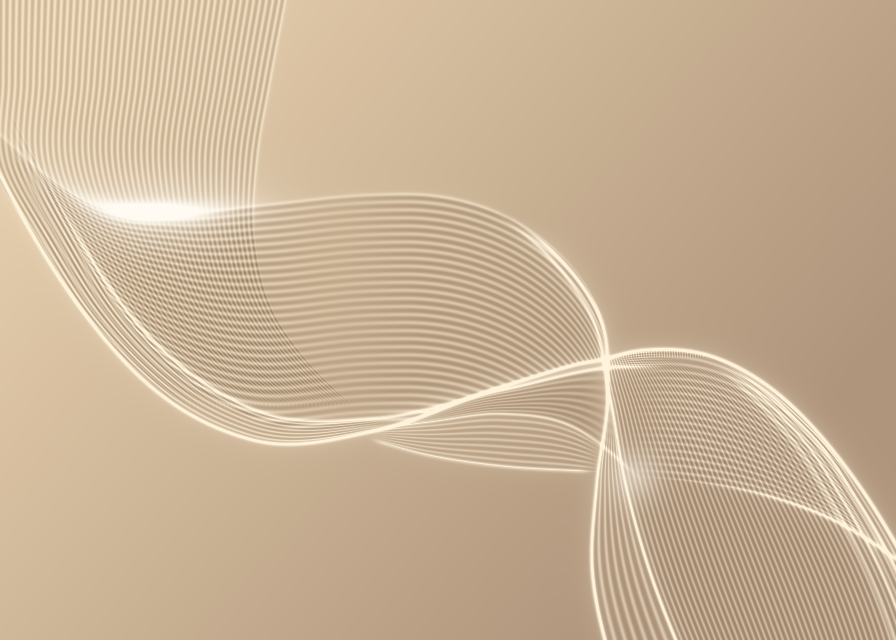
A WebGL 1 fragment shader for this background:

```glsl
precision highp float;
// Beige satin background with translucent ribbons of fine cream strands twisting from top left to bottom right.
uniform vec2 u_resolution;

#define PAPER_LIGHT vec3(0.905, 0.815, 0.685)
#define PAPER_DARK vec3(0.685, 0.585, 0.485)
#define BROWN vec3(0.53, 0.43, 0.33)
#define CREAM vec3(1.0, 0.955, 0.86)
#define CANVAS vec2(100.0, 71.5)
#define STROKE_WIDTH 0.22
#define HALO_WIDTH 0.9
#define HALO_GAIN 0.22

// Catmull-Rom weights for four knots at once
vec4 kernel(vec4 d) {
  d = abs(d);
  vec4 near = (1.5 * d - 2.5) * d * d + 1.0;
  vec4 far = ((2.5 - 0.5 * d) * d - 4.0) * d + 2.0;
  return mix(near, far, step(1.0, d)) * step(d, vec4(2.0));
}

float spline(float k, vec4 a, vec4 b) {
  k = clamp(k, 1.0, 6.0);
  vec4 d = k - vec4(0.0, 1.0, 2.0, 3.0);
  return dot(kernel(d), a) + dot(kernel(d - 4.0), b);
}

// Height and slope of a curve through eight evenly spaced knots
vec2 curve(float x, float start, float spacing, vec4 a, vec4 b) {
  float k = (x - start) / spacing;
  float v = spline(k, a, b);
  return vec2(v, (spline(k + 0.02, a, b) - v) / (0.02 * spacing));
}

float band(float x, float lo, float hi, float soft) {
  return smoothstep(lo - soft, lo + soft, x) * (1.0 - smoothstep(hi - soft, hi + soft, x));
}

// Strands spread between two curves: x is light, y is the shade between them
vec2 strands(float v, vec2 a, vec2 b, float count, float px) {
  float span = b.x - a.x;
  span = abs(span) < 0.01 ? 0.01 : span;
  float t = (v - a.x) / span;
  float slope = mix(a.y, b.y, clamp(t, 0.0, 1.0));
  float gap = abs(span) / count * inversesqrt(1.0 + slope * slope);
  float detail = smoothstep(1.2 * px, 3.0 * px, gap);
  float wave = 0.5 + 0.5 * cos(6.28318 * t * count) * detail;
  return band(t, 0.0, 1.0, 0.01) * vec2(wave * wave, 1.0 - wave);
}

// Bright line with a soft halo
float stroke(float v, vec2 c, float px) {
  float d = abs(v - c.x) * inversesqrt(1.0 + c.y * c.y);
  float w = max(STROKE_WIDTH, 0.8 * px);
  return exp(-d * d / (w * w)) + HALO_GAIN * exp(-d / HALO_WIDTH);
}

// Crest of the main ribbon: a long wave that ends in an elliptic turn
float crestHeight(float x) {
  float wave = spline((x + 10.0) / 10.0, vec4(4.0, 15.0, 22.6, 23.7), vec4(22.8, 21.8, 21.6, 21.6));
  float r = clamp((x - 45.0) / 23.0, 0.0, 0.995);
  return wave + 19.0 * (1.0 - sqrt(1.0 - r * r));
}

void main() {
  vec2 uv = gl_FragCoord.xy / u_resolution;
  vec2 p = vec2(uv.x, 1.0 - uv.y) * CANVAS;
  float px = CANVAS.x / u_resolution.x;
  float x = p.x, y = p.y;

  // Curves of height over x
  vec2 crest = vec2(crestHeight(x), (crestHeight(x + 0.1) - crestHeight(x - 0.1)) / 0.2);
  vec2 keel = curve(x, -14.0, 14.0, vec4(-15.0, 19.5, 40.5, 49.1), vec4(48.1, 43.2, 39.7, 41.0));
  vec2 arc = curve(x, 56.0, 8.0, vec4(43.2, 41.2, 39.1, 40.0), vec4(45.0, 54.4, 68.0, 84.0));
  vec2 rim = mix(keel, arc, smoothstep(64.0, 70.0, x));
  vec2 inner = curve(x, -14.0, 14.0, vec4(-20.0, 10.0, 34.5, 45.6), vec4(46.7, 43.6, 41.0, 44.0));
  vec2 finTop = curve(x, 32.0, 8.0, vec4(49.5, 48.2, 47.1, 46.2), vec4(47.7, 54.0, 62.0, 72.0));
  vec2 finBase = curve(x, 32.0, 8.0, vec4(47.5, 48.8, 50.9, 52.1), vec4(52.6, 52.9, 53.0, 53.0));
  vec2 fold = curve(x, 62.0, 8.0, vec4(53.5, 53.3, 53.9, 55.5), vec4(58.6, 64.0, 71.0, 80.0));

  // Curves of x over height
  vec2 veilLeft = curve(y, -9.0, 9.0, vec4(-1.0), vec4(4.0, 10.0, 19.5, 32.0));
  vec2 veilRight = curve(y, -9.0, 9.0, vec4(33.5, 31.9, 30.2, 28.7), vec4(28.5, 31.2, 39.1, 52.0));
  vec2 stemLeft = curve(y, 14.0, 10.0, vec4(36.0, 56.5, 66.3, 67.8), vec4(66.6, 66.1, 68.2, 72.0));
  vec2 stemRight = curve(y, 14.0, 10.0, vec4(34.0, 55.5, 65.3, 68.0), vec4(69.8, 72.6, 76.5, 81.0));
  vec2 flank = curve(y, 32.0, 8.0, vec4(60.0, 80.5, 91.0, 97.0), vec4(101.5, 104.5, 106.0, 107.0));

  // Translucent sheets of strands
  float belowCrest = smoothstep(-0.3, 0.3, y - crest.x);
  float aboveKeel = 1.0 - smoothstep(-0.3, 0.3, y - min(keel.x, inner.x + 1.0));
  float belowRim = smoothstep(-0.2, 0.2, y - rim.x);
  vec2 tone = strands(x, veilLeft, veilRight, 46.0, px) * (1.0 - smoothstep(43.0, 46.0, y))
    * mix(vec2(0.5, 0.25), vec2(0.22, 0.4), belowCrest);
  vec2 ribbonBase = mix(keel, crest + vec2(27.0, 0.0), smoothstep(20.0, 45.0, x));
  float ribbonFade = 1.0 - 0.45 * band(x, 33.0, 43.0, 6.0);
  tone += strands(y, crest, ribbonBase, 30.0, px) * vec2(0.34, 0.36) * ribbonFade
    * aboveKeel * (1.0 - smoothstep(66.5, 68.0, x));
  tone += strands(y, rim, inner, 7.0, px) * vec2(0.55, 0.2) * band(x, 3.0, 73.0, 3.0);
  tone += strands(y, inner, finTop, 8.0, px) * vec2(0.2, 0.4) * band(x, 44.0, 67.0, 3.0);
  tone += strands(y, finTop, finBase, 8.0, px) * vec2(0.4, 0.12) * band(x, 41.0, 66.0, 1.5);
  tone += strands(x, stemRight, flank, 46.0, px) * vec2(0.4, 0.4) * belowRim;
  tone += strands(y, arc, fold, 18.0, px) * vec2(0.36, 0.1) * smoothstep(69.0, 78.0, x);
  tone += strands(x, stemLeft, stemRight, 7.0, px) * vec2(0.5, 0.15) * smoothstep(40.0, 46.0, y);

  // Bright edges
  float light = tone.x;
  light += stroke(y, crest, px) * (1.0 - smoothstep(54.0, 60.0, x)) * (0.3 + 0.6 * band(x, 14.0, 22.0, 7.0));
  light += stroke(y, rim, px) * 0.95;
  light += stroke(y, inner, px) * 0.65 * band(x, 8.0, 72.0, 3.0);
  light += stroke(y, finTop, px) * 0.4 * band(x, 44.0, 70.5, 2.0);
  light += stroke(y, finBase, px) * 0.5 * band(x, 42.0, 65.5, 1.0);
  light += stroke(y, fold, px) * 0.7 * smoothstep(74.0, 92.0, x);
  light += stroke(x, veilRight, px) * 0.25 * (1.0 - smoothstep(22.0, 28.0, y));
  light += (stroke(x, stemLeft, px) * 0.85 + stroke(x, stemRight, px) * 0.65) * smoothstep(23.5, 28.0, y);
  for (int i = 0; i < 3; i++) {
    vec2 c = mix(stemRight, flank, 0.95 - 0.055 * float(i));
    light += stroke(x, c, px) * (0.55 - 0.1 * float(i)) * smoothstep(40.0, 44.0, y);
  }

  // Glints where the sheets pinch
  vec2 g = vec2(x - 17.0, y - crest.x);
  float glint = exp(-dot(g * g, vec2(0.016, 0.7))) + 0.45 * exp(-dot(g * g, vec2(0.009, 0.06)));
  vec2 knot = p - vec2(70.8, 53.2);
  glint += 0.4 * exp(-dot(knot, knot) * 0.12);

  // Paper gradient and final blend
  float depth = clamp((0.8 * x + 0.7 * y - 10.0) / 95.0, 0.0, 1.0);
  vec3 color = mix(PAPER_LIGHT, PAPER_DARK, depth);
  color = mix(color, BROWN, clamp(tone.y, 0.0, 0.7));
  color = mix(color, CREAM, clamp(light, 0.0, 1.0));
  color = mix(color, vec3(1.0, 0.985, 0.95), clamp(glint, 0.0, 1.0));
  gl_FragColor = vec4(color, 1.0);
}
```
